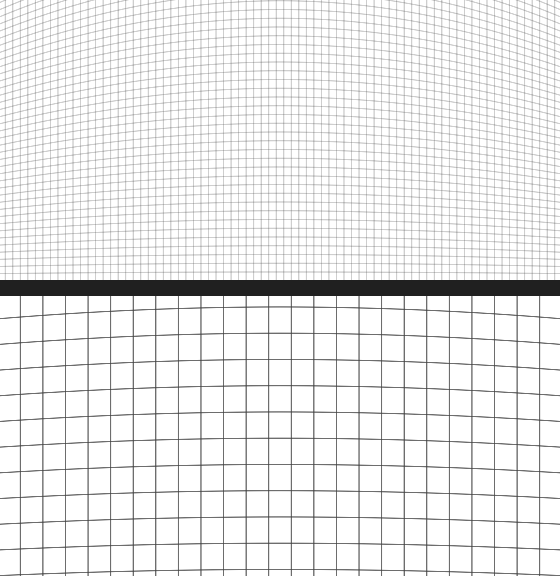
Top: the whole. Bottom: its middle third, enlarged.
Reproduce this pattern procedurally as a Shadertoy shader.

```glsl
const vec3 PAPER = vec3(1.0);
const vec3 INK = vec3(0.25);
const float COLUMNS = 37.2;      // cells per canvas height, across
const float ROWS = 32.0;         // cells per canvas height, up the middle
const float BEND = 0.617;        // viewing angle at one canvas height from the middle
const float HORIZON = -0.0026;   // height of the only straight row
const float LINE_WIDTH = 0.00112;
const float FILTER_PIXELS = 1.23;
const float SOFT_PIXELS = 0.6;

// Unrolls the cylinder: columns stay upright, rows arch above the horizon
vec2 gridCoord(vec2 p, float bend, float horizon) {
    float squash = cos(bend * p.x);
    return vec2(p.x * COLUMNS + 0.5, (p.y - horizon) / squash * ROWS);
}

// Distance to the nearest whole number, in cells
float lineDistance(float coord) {
    return abs(fract(coord - 0.5) - 0.5);
}

// Soft-edged stroke; one thinner than the filter fades instead of vanishing
float stroke(float dist, float width, float pixel) {
    float drawnWidth = max(width, FILTER_PIXELS * pixel);
    float edge = 0.5 + (0.5 * drawnWidth - dist) / (SOFT_PIXELS * pixel);
    return clamp(edge, 0.0, 1.0) * width / drawnWidth;
}

void mainImage(out vec4 fragColor, in vec2 fragCoord) {
    float pixel = 1.0 / iResolution.y;
    vec2 p = (fragCoord - vec2(0.5 * iResolution.x, 0.0)) * pixel;
    vec2 grid = gridCoord(p, BEND, HORIZON);

    // Slope of the row coordinate keeps the arches evenly thick
    float angle = BEND * p.x;
    float rowSlope = length(vec2(grid.y * BEND * tan(angle), ROWS / cos(angle)));

    float column = stroke(lineDistance(grid.x) / COLUMNS, LINE_WIDTH, pixel);
    float row = stroke(lineDistance(grid.y) / rowSlope, LINE_WIDTH, pixel);

    // Overlapping strokes combine without doubling the ink
    float ink = 1.0 - (1.0 - column) * (1.0 - row);
    fragColor = vec4(mix(PAPER, INK, ink), 1.0);
}
```
